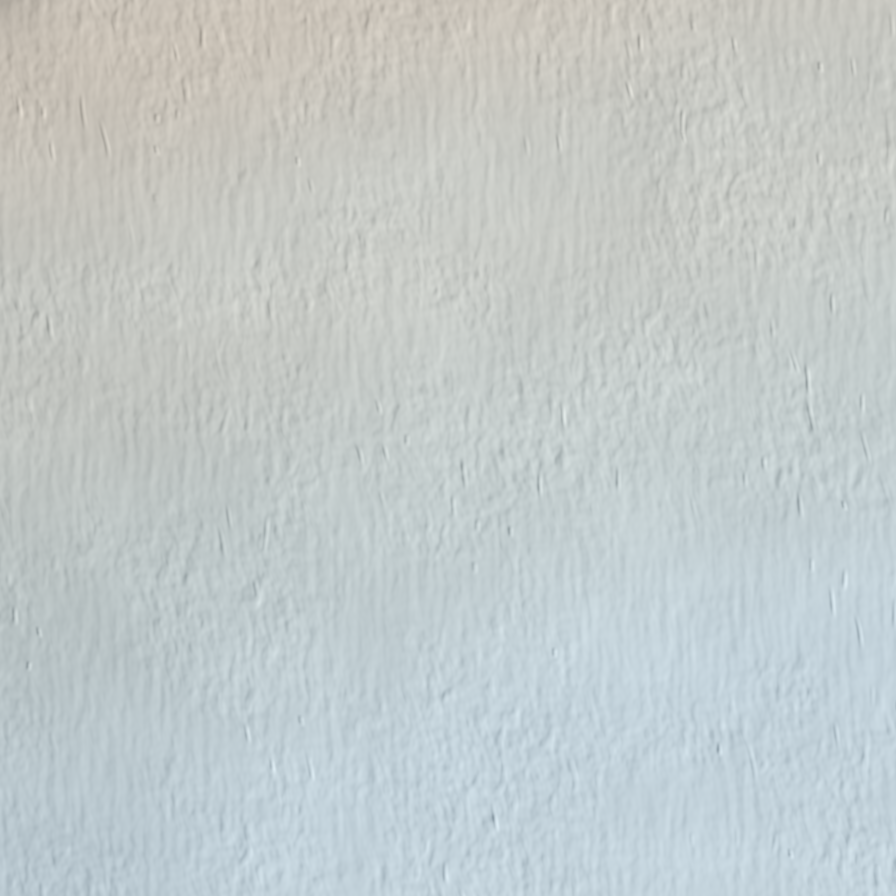
Reproduce this texture procedurally as a WebGL 1 fragment shader.

```glsl
precision highp float;

uniform vec2 u_resolution;

const vec3 WARM = vec3(0.795, 0.766, 0.722);
const vec3 CREAM = vec3(0.786, 0.796, 0.776);
const vec3 GREY = vec3(0.764, 0.804, 0.806);
const vec3 SKY = vec3(0.764, 0.826, 0.860);

vec2 hash2(vec2 p) {
  p = vec2(dot(p, vec2(127.1, 311.7)), dot(p, vec2(269.5, 183.3)));
  return fract(sin(p) * 43758.55);
}

// Gradient noise, roughly -0.7 to 0.7
float cornerSlope(vec2 cell, vec2 offset) {
  float angle = 6.28319 * hash2(cell).x;
  return dot(vec2(cos(angle), sin(angle)), offset);
}

float gradientNoise(vec2 p) {
  vec2 i = floor(p);
  vec2 f = fract(p);
  vec2 u = f * f * f * (f * (f * 6.0 - 15.0) + 10.0);
  vec2 e = vec2(1.0, 0.0);
  float low = mix(cornerSlope(i, f), cornerSlope(i + e.xy, f - e.xy), u.x);
  float high = mix(cornerSlope(i + e.yx, f - e.yx), cornerSlope(i + e.xx, f - e.xx), u.x);
  return mix(low, high, u.y);
}

// Tapered, nearly upright grooves scattered over a jittered grid
float grooves(vec2 p, vec2 grid, float density) {
  vec2 cell = floor(p * grid);
  float depth = 0.0;
  for (int j = -1; j <= 1; j++) {
    for (int i = -1; i <= 1; i++) {
      vec2 id = cell + vec2(float(i), float(j));
      vec2 place = hash2(id);
      vec2 kind = hash2(id + 57.3);
      vec2 q = p - (id + place) / grid;
      float reach = mix(0.007, 0.028, kind.y * kind.y);
      q.x += (place.y - 0.25) * 0.3 * q.y;
      float taper = 1.0 - smoothstep(0.2, 1.0, abs(q.y) / reach);
      float strength = smoothstep(0.0, 0.3, density - kind.x);
      depth = max(depth, strength * taper * (1.0 - smoothstep(0.0, 0.004, abs(q.x))));
    }
  }
  return depth;
}

// Plaster surface: slanted lumps and grains, pits, brush ripples and grooves
float relief(vec2 p, float roughness, float marks) {
  p.x += 0.004 * gradientNoise(p * 21.0);
  vec2 slanted = vec2(p.x + 0.3 * p.y, p.y);
  float lumps = gradientNoise(slanted * vec2(64.0, 40.0));
  float grains = gradientNoise(slanted * vec2(112.0, 62.0) + 31.0);
  float specks = gradientNoise(p * vec2(150.0, 105.0) + 53.0);
  float pits = smoothstep(0.12, 0.55, gradientNoise(p * vec2(74.0, 38.0) + 43.0));
  float ripples = gradientNoise(p * vec2(104.0, 17.0) + 11.0);
  float height = roughness * (0.62 * lumps + 0.5 * grains + 0.26 * specks - 0.38 * pits);
  height += (0.62 - 0.2 * roughness) * ripples;
  return height - 0.75 * grooves(p, vec2(27.0, 20.0), marks);
}

// Light from the upper left; shadows run deeper than highlights
float reliefLight(vec2 p, float roughness, float marks) {
  vec2 away = vec2(0.0014, -0.0011);
  float slope = relief(p + away, roughness, marks) - relief(p - away, roughness, marks);
  return slope < 0.0 ? slope * (1.0 - 0.6 * slope) : 0.88 * slope;
}

// Warm glow at the upper left fading to cool daylight below
vec3 wallColour(vec2 p) {
  float t = p.y - 0.26 * (p.x - 0.5) + 0.05 * gradientNoise(p * 3.0 + 4.0);
  vec3 colour = mix(SKY, GREY, smoothstep(0.12, 0.5, t));
  colour = mix(colour, CREAM, smoothstep(0.42, 0.72, t));
  colour = mix(colour, WARM, smoothstep(0.76, 1.06, t));
  float left = 1.0 - smoothstep(0.0, 0.5, p.x);
  float edgeShade = left * mix(0.05, 0.018, smoothstep(0.4, 0.9, p.y));
  float cornerShade = 0.14 * exp(-length(p - vec2(0.0, 1.0)) * 40.0);
  float mottle = 0.028 * gradientNoise(p * 5.0 + 17.0)
               + 0.022 * gradientNoise(p * 13.0 + 29.0);
  return colour * (1.0 - edgeShade - cornerShade + mottle);
}

void main() {
  vec2 p = gl_FragCoord.xy / min(u_resolution.x, u_resolution.y);

  // Patches of rougher plaster and clusters of deeper marks
  float patches = gradientNoise(p * 4.5 + 8.0) + 0.7 * gradientNoise(p * 14.0);
  float roughness = mix(0.4, 1.25, smoothstep(-0.45, 0.45, patches));
  float clusters = gradientNoise(p * 5.0 + 71.0);
  float marks = mix(0.1, 0.55, smoothstep(-0.2, 0.4, clusters));
  float light = reliefLight(p, roughness, marks);

  vec3 colour = wallColour(p) + 0.122 * light * vec3(1.0, 0.98, 0.95);
  gl_FragColor = vec4(clamp(colour, 0.0, 1.0), 1.0);
}
```
